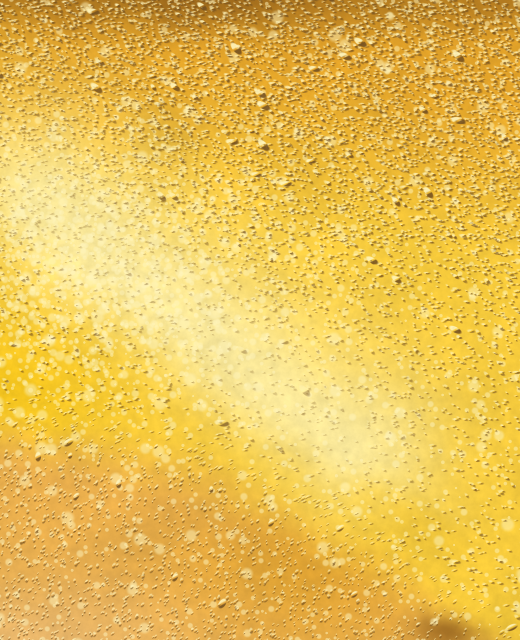
This background is drawn by a Shadertoy shader. Its source:

```glsl
#define ASPECT 0.8125
#define BEAM_START vec2(0.05, 0.68)
#define BEAM_END vec2(0.54, 0.30)
#define BEAM_WIDTH_ABOVE 0.14
#define BEAM_WIDTH_BELOW 0.085
#define GOLD vec3(0.96, 0.79, 0.23)
#define AMBER vec3(0.89, 0.64, 0.16)
#define BROWN vec3(0.52, 0.33, 0.09)
#define TAN vec3(0.91, 0.68, 0.30)
#define CREAM vec3(0.995, 0.93, 0.63)
#define DROP_DARK vec3(0.46, 0.32, 0.13)
#define DROP_LIGHT vec3(1.0, 0.96, 0.74)

vec2 hash2(vec2 p) {
    vec3 q = fract(p.xyx * vec3(0.1031, 0.1030, 0.0973));
    q += dot(q, q.yzx + 33.33);
    return fract((q.xx + q.yz) * q.zy);
}

float gradientDot(vec2 cell, vec2 offset) {
    return dot(hash2(cell + 71.0) * 2.0 - 1.0, offset);
}

float gradientNoise(vec2 p) {
    vec2 i = floor(p), f = fract(p);
    vec2 s = f * f * f * (f * (f * 6.0 - 15.0) + 10.0);
    vec2 e = vec2(1.0, 0.0);
    return mix(mix(gradientDot(i, f), gradientDot(i + e, f - e), s.x),
               mix(gradientDot(i + e.yx, f - e.yx), gradientDot(i + 1.0, f - 1.0), s.x), s.y);
}

float fbm(vec2 p) {
    float sum = 0.0, gain = 0.6;
    for (int i = 0; i < 4; i++) {
        sum += gain * gradientNoise(p);
        p = mat2(1.6, 1.2, -1.2, 1.6) * p + 7.3;
        gain *= 0.6;
    }
    return sum;
}

float blob(vec2 p, vec2 center, vec2 radius) {
    vec2 d = (p - center) / radius;
    return exp(-dot(d, d));
}

// Diagonal shaft of light, softer on its upper side
float beam(vec2 p) {
    vec2 axis = BEAM_END - BEAM_START, d = p - BEAM_START;
    vec2 off = d - axis * clamp(dot(d, axis) / dot(axis, axis), 0.0, 1.0);
    float side = dot(off, normalize(vec2(-axis.y, axis.x)));
    float width = mix(BEAM_WIDTH_BELOW, BEAM_WIDTH_ABOVE, smoothstep(-0.03, 0.03, side));
    return exp(-dot(off, off) / (width * width));
}

// Height above the curved edge of the lower tan area
float aboveTan(vec2 p) {
    return p.y - (0.32 - 0.05 * p.x - 0.485 * p.x * p.x);
}

vec3 background(vec2 p) {
    float cloud = fbm(p * 7.0);
    vec2 w = p + 0.035 * vec2(cloud, fbm(p * 6.0 + 20.0));
    vec3 col = mix(GOLD, AMBER, smoothstep(0.66, 1.0, w.y + 0.13 * w.x));
    col = mix(col, BROWN, 0.6 * smoothstep(0.91, 1.03, w.y + 0.05 * cloud));
    col = mix(col, BROWN, 0.45 * blob(w, vec2(0.32, 1.0), vec2(0.13, 0.04)));
    col = mix(col, vec3(0.96, 0.77, 0.10), 0.85 * blob(w, vec2(0.0, 0.40), vec2(0.20, 0.10)));
    vec3 low = mix(TAN, AMBER * 0.96, 0.7 * blob(w, vec2(0.48, 0.11), vec2(0.22, 0.12)));
    low = mix(low, vec3(0.92, 0.72, 0.42), blob(w, vec2(0.04, 0.0), vec2(0.24, 0.09)));
    col = mix(col, low, 1.0 - smoothstep(-0.07, 0.05, aboveTan(w)));
    col = mix(col, BROWN, 0.7 * blob(w, vec2(0.70, 0.01), vec2(0.05, 0.025)));
    col = mix(col, CREAM, 0.95 * beam(w));
    return col * (1.0 + 0.10 * cloud + 0.09 * fbm(p * 55.0));
}

// Share of cells holding a drop
float dropDensity(vec2 p) {
    float top = smoothstep(0.50, 0.98, p.y + 0.22 * p.x);
    float low = 1.0 - smoothstep(-0.10, 0.06, aboveTan(p));
    return 0.20 + 0.65 * top + 0.22 * low;
}

// Embossed drops: shaded below, lit above
void addDrops(inout vec3 col, vec2 p, float cells, float amount, float strength) {
    vec2 base = floor(p * cells);
    float blur = cells / iResolution.y;
    for (int k = 0; k < 9; k++) {
        vec2 cell = base + vec2(k % 3, k / 3) - 1.0;
        vec2 place = hash2(cell + cells), kind = hash2(cell + cells * 2.0 + 13.0);
        vec2 center = (cell + place) / cells;
        if (kind.x > amount * dropDensity(center)) continue;
        float upper = smoothstep(-0.02, 0.10, aboveTan(center));
        float tilt = mix(1.2, -0.5, upper) + (kind.y - 0.5) * 0.9;
        float c = cos(tilt), s = sin(tilt);
        vec2 d = p * cells - cell - place;
        vec2 size = vec2(mix(0.31, 0.43, upper), 0.19) * (0.65 + 0.6 * place.x);
        float r = length(mat2(c, -s, s, c) * d / size);
        float soft = blur / size.y * 0.7;
        float body = 1.0 - smoothstep(1.0 - soft, 1.0 + soft, r);
        float facing = dot(d, vec2(-0.45, 0.9)) / size.y;
        float fade = strength * mix(1.0, 0.4, beam(center));
        col = mix(col, DROP_DARK, body * fade * (1.0 - smoothstep(-0.65, 0.0, facing)));
        col = mix(col, DROP_LIGHT, body * fade * smoothstep(-0.1, 0.6, facing));
    }
}

// Soft bright discs gathered on the left of the beam
void addSparkles(inout vec3 col, vec2 p, float cells) {
    vec2 base = floor(p * cells);
    for (int k = 0; k < 9; k++) {
        vec2 cell = base + vec2(k % 3, k / 3) - 1.0;
        vec2 place = hash2(cell + cells + 5.0), kind = hash2(cell + cells + 47.0);
        vec2 center = (cell + place) / cells;
        float glow = 0.12 + 0.8 * blob(center, vec2(0.12, 0.57), vec2(0.24, 0.17));
        float r = length(p * cells - cell - place) / mix(0.18, 0.48, kind.y);
        col = mix(col, DROP_LIGHT, step(kind.x, glow) * 0.5 * (1.0 - smoothstep(0.5, 1.1, r)));
    }
}

void mainImage(out vec4 fragColor, in vec2 fragCoord) {
    vec2 p = fragCoord / iResolution.xy * vec2(ASPECT, 1.0);
    vec3 col = background(p);
    for (int i = 0; i < 3; i++) addSparkles(col, p, 38.0 + 27.0 * float(i));
    // Fine spray, then a few large drops
    for (int i = 0; i < 3; i++) addDrops(col, p, 118.0 - 17.0 * float(i), 0.75, 0.62);
    addDrops(col, p, 46.0, 0.06, 0.9);
    fragColor = vec4(clamp(col, 0.0, 1.0), 1.0);
}
```
